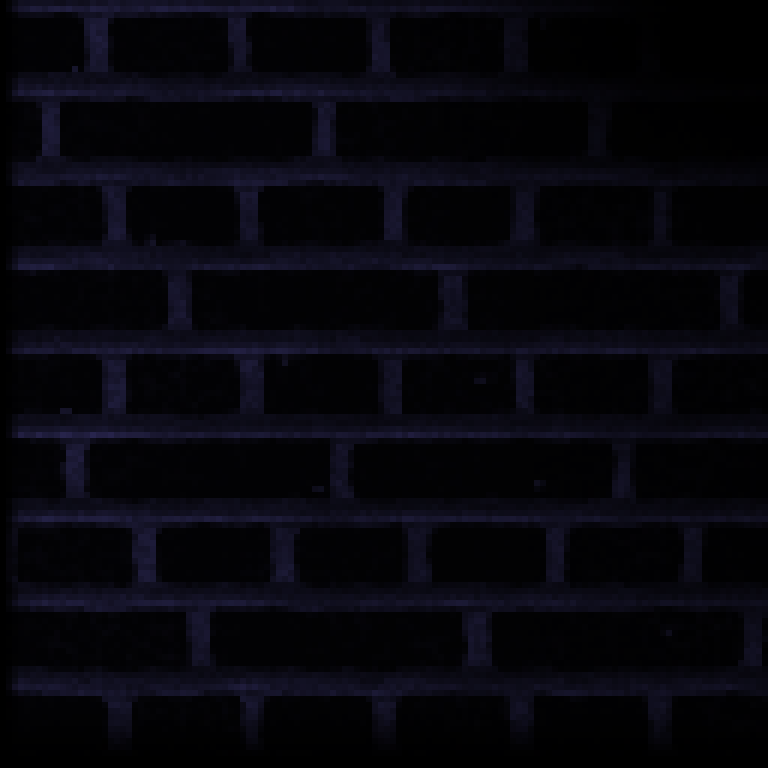
Reproduce this texture procedurally as a Shadertoy shader.

```glsl
#define ROWS 9.035
#define TEXELS 128.0
#define HEADER_LENGTH 0.178
#define STRETCHER_LENGTH 0.357
#define BRICK_HALF_HEIGHT 0.0405
#define JOINT_HALF_WIDTH 0.0115
#define CORNER_RADIUS 0.016
#define EDGE_SOFTNESS 0.009
#define FLECK_SHARE 0.06
#define BRICK_COLOR vec3(0.011, 0.011, 0.021)
#define MORTAR_COLOR vec3(0.135, 0.125, 0.26)

// Sideways shift of the joints in each course, top to bottom
const float COURSE_SHIFT[9] = float[9](
    0.133, 0.066, 0.152, 0.238, 0.152, 0.094, 0.192, 0.263, 0.150);

float hash(vec2 p) {
    return fract(sin(dot(p, vec2(127.1, 311.7))) * 4375.85);
}

// Layered sines, roughly -1 to 1
float waves(vec2 p) {
    return (sin(p.x + 1.7 * sin(p.y * 0.8))
          + 0.6 * sin(p.x * 2.3 - p.y * 1.9 + 1.3)
          + 0.4 * sin(p.x * 4.7 + p.y * 3.1 + 4.0)) * 0.5;
}

// Cellular noise: distance to the nearest seed, and its random value
vec2 cellular(vec2 p) {
    vec2 cell = floor(p);
    vec2 nearest = vec2(9.0, 0.0);
    for (int j = -1; j <= 1; j++)
    for (int i = -1; i <= 1; i++) {
        vec2 c = cell + vec2(i, j);
        vec2 seed = c + vec2(hash(c), hash(c + 37.0));
        float d = distance(p, seed);
        if (d < nearest.x) nearest = vec2(d, hash(c + 71.0));
    }
    return nearest;
}

// Light fades to the right, at the rim and in the upper right corner
float lighting(vec2 p) {
    float rim = smoothstep(0.004, 0.03, p.x) * smoothstep(0.005, 0.09, p.y);
    float corner = smoothstep(0.08, 0.5, length((1.0 - p) * vec2(0.9, 1.25)));
    return mix(1.0, 0.52, p.x) * rim * corner;
}

vec3 wall(vec2 p) {
    // Course, and depth below its upper edge
    float wobble = 0.0022 * waves(vec2(p.x * 21.0, p.y * 9.0));
    float down = max((1.0 - p.y + wobble) * ROWS, 0.0);
    float row = min(floor(down), 8.0);
    float depth = (down - row) / ROWS;

    // Nearest upright joint; headers and stretchers alternate
    float brickLength = mod(row, 2.0) < 0.5 ? HEADER_LENGTH : STRETCHER_LENGTH;
    float shift = COURSE_SHIFT[int(row)];
    float joint = floor((p.x - shift) / brickLength + 0.5);
    vec2 jointId = vec2(joint, row);
    float jointX = shift + joint * brickLength + 0.012 * (hash(jointId) - 0.5);
    jointX += 0.002 * waves(p.yx * 45.0 + row);
    float jointWidth = JOINT_HALF_WIDTH * mix(0.8, 1.2, hash(jointId + 9.0));
    vec2 brickId = vec2(joint + step(jointX, p.x), row);

    // Rounded brick with worn edges, positive inside
    vec2 inset = vec2(abs(p.x - jointX) - jointWidth,
                      BRICK_HALF_HEIGHT - abs(depth - 0.0586));
    float inside = CORNER_RADIUS - length(max(CORNER_RADIUS - inset, 0.0));
    inside += 0.0025 * waves(p * 75.0);
    float brick = smoothstep(-0.3 * EDGE_SOFTNESS, 0.7 * EDGE_SOFTNESS, inside);

    // Bed joint: a lit ridge above each brick, shadow below it
    float ridge = exp(-pow((depth - 0.0135) / 0.0045, 2.0));
    float bed = 0.36 + 0.16 * (1.0 - smoothstep(0.0, 0.02, depth)) + 0.5 * ridge;
    float upright = smoothstep(0.0, 0.012, inset.y);
    float mortar = mix(bed, 0.72, upright);
    mortar *= 0.95 + 0.22 * waves(p * vec2(13.0, 29.0) + row);

    // Brick grain and scattered pale flecks
    float grain = smoothstep(0.25, 0.9, cellular(p * 55.0).x);
    float stain = 0.5 + 0.5 * waves(p * 17.0 + 5.0);
    float face = 0.10 * grain * stain * mix(0.5, 1.5, hash(brickId + 23.0));
    vec2 fleck = cellular(p * 18.0);
    float spot = 1.0 - smoothstep(0.05, 0.16, fleck.x);
    face += 0.55 * spot * step(1.0 - FLECK_SHARE, fleck.y);

    float speckle = mix(0.82, 1.18, hash(floor(p * TEXELS)));
    float level = mix(mortar, face, brick) * speckle;
    return (BRICK_COLOR * 0.8 + MORTAR_COLOR * level) * lighting(p);
}

void mainImage(out vec4 fragColor, in vec2 fragCoord) {
    // Four samples per point smooth the borders of the coarse texels
    vec3 color = vec3(0.0);
    for (int i = 0; i < 4; i++) {
        vec2 offset = vec2(i % 2, i / 2) * 0.5 - 0.25;
        vec2 uv = (fragCoord + offset) / iResolution.xy;
        color += wall((floor(uv * TEXELS) + 0.5) / TEXELS);
    }
    fragColor = vec4(color * 0.25, 1.0);
}
```
